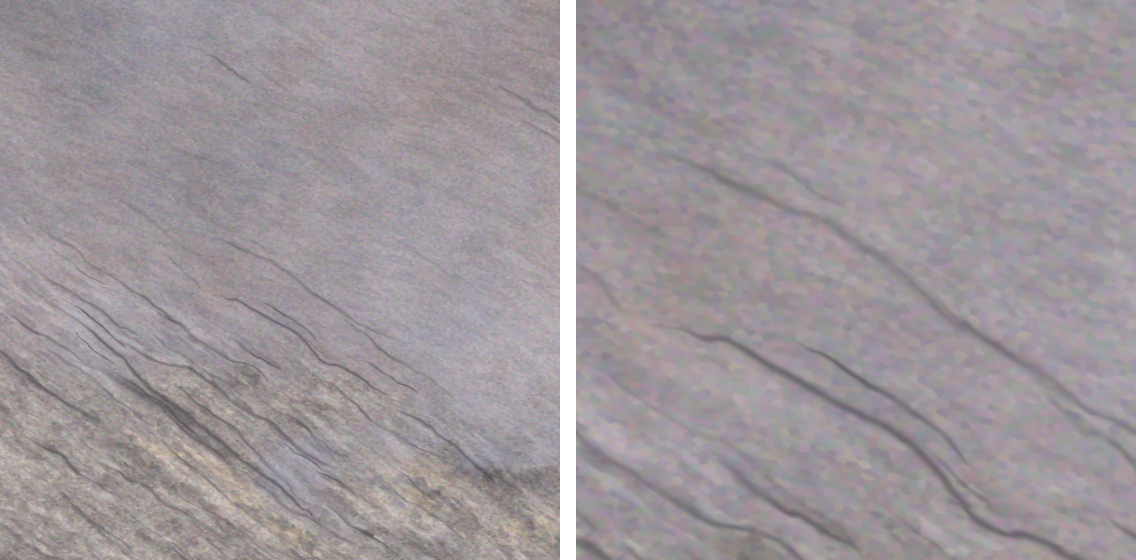
Left: the whole. Right: its middle third, enlarged.
This texture is drawn by a three.js fragment shader. Its source:

```glsl
// Weathered lilac-grey stone with slanting grooves and a rough, earthy lower edge.
varying vec2 vUv;

vec3 hash(vec2 c) {
  vec3 q = fract(c.xyx * vec3(0.1031, 0.1030, 0.0973));
  q += dot(q, q.yxz + 33.33);
  return fract((q.xxy + q.yzz) * q.zyx);
}

// Smooth cellular noise: three independent channels blended between jittered points.
vec3 cells(vec2 p) {
  vec2 base = floor(p);
  vec3 sum = vec3(0.0);
  float total = 0.0;
  for (int j = -1; j <= 1; j++) {
    for (int i = -1; i <= 1; i++) {
      vec2 cell = base + vec2(float(i), float(j));
      vec2 d = cell + hash(cell).xy - p;
      float weight = exp(-6.0 * dot(d, d));
      sum += weight * hash(cell + 71.0);
      total += weight;
    }
  }
  return sum / total;
}

// Coordinates along and across a direction.
vec2 turn(vec2 p, float angle) {
  vec2 dir = vec2(cos(angle), sin(angle));
  return vec2(dot(p, dir), dot(p, vec2(-dir.y, dir.x)));
}

// Tapered, slightly wavy stroke from a to b.
float groove(vec2 p, vec2 a, vec2 b, float width) {
  vec2 ab = b - a;
  float len = length(ab);
  float t = dot(p - a, ab) / (len * len);
  float taper = clamp(4.0 * t * (1.0 - t), 0.0, 1.0);
  float off = dot(p - a, vec2(-ab.y, ab.x)) / len;
  off += len * (0.012 * sin(t * 8.0 + a.x * 40.0) + 0.005 * sin(t * 21.0 + a.y * 70.0));
  float r = off / (width * (0.4 + 0.6 * taper));
  return smoothstep(0.0, 0.6, taper) * exp(-r * r);
}

float blob(vec2 p, vec2 center, vec2 size) {
  vec2 d = (p - center) / size;
  return exp(-dot(d, d));
}

void main() {
  vec2 p = vUv;

  // Noise layers: broad clouds, slanted fibres, crumbs and fine colour grain
  vec3 cloud = 0.5 * cells(p * 4.0 + 3.0) + 0.3 * cells(p * 9.0 + 17.0) + 0.2 * cells(p * 22.0);
  vec3 crumbs = cells(turn(p, -0.5) * vec2(60.0, 105.0) + 9.0) - 0.5;
  vec2 q = p + 0.035 * (cloud.yz - 0.5) + 0.0035 * crumbs.xy;
  vec3 softFibre = cells(turn(q, -0.4) * vec2(24.0, 110.0)) - 0.5;
  vec3 ridge = cells(turn(q, -0.64) * vec2(8.0, 48.0) + 31.0) - 0.5;
  vec3 fineRidge = cells(turn(q, -0.64) * vec2(26.0, 150.0) + 57.0) - 0.5;
  vec3 grain = cells(turn(p, -0.3) * vec2(180.0, 270.0)) - 0.5;

  // Zones: grooved lower left, earthy bottom
  float grooved = 1.0 - smoothstep(-0.1, 0.16, p.y - 0.58 + 0.42 * p.x);
  float earth = 1.0 - smoothstep(-0.14, 0.06, p.y - 0.32 + 0.13 * p.x + 0.6 * (cloud.z - 0.5));

  // Cool stone with pale and dull areas
  float tone = 0.46 + 1.0 * (cloud.x - 0.5);
  tone += 0.38 * blob(p, vec2(0.06, 0.51), vec2(0.25, 0.1));
  tone += 0.4 * blob(p, vec2(0.95, 0.42), vec2(0.32, 0.24));
  tone += 0.3 * blob(p, vec2(0.5, 0.97), vec2(0.25, 0.1));
  tone -= 0.22 * blob(p, vec2(0.38, 0.73), vec2(0.3, 0.16));
  tone -= 0.25 * blob(p, vec2(0.1, 0.98), vec2(0.16, 0.09));
  vec3 color = mix(vec3(0.56, 0.53, 0.55), vec3(0.685, 0.66, 0.69), clamp(tone, 0.0, 1.0));
  color += vec3(0.05, 0.0, -0.05) * (cloud.y - 0.5);

  // Earthy stone and tan patches
  float earthTone = clamp(0.5 + 1.3 * (cloud.y - 0.5) + 0.5 * crumbs.z + 0.6 * ridge.y, 0.0, 1.0);
  vec3 earthColor = mix(vec3(0.52, 0.495, 0.49), vec3(0.67, 0.635, 0.61), earthTone);
  color = mix(color, earthColor, 0.75 * earth);
  float tanStreak = groove(q, vec2(0.2, 0.24), vec2(0.68, -0.03), 0.03);
  float tanSpots = blob(q, vec2(0.74, 0.13), vec2(0.09, 0.06)) + blob(q, vec2(0.95, 0.05), vec2(0.1, 0.03));
  float patches = (tanStreak + tanSpots) * smoothstep(-0.1, 0.4, crumbs.y + ridge.z + cloud.x - 0.5);
  color = mix(color, vec3(0.76, 0.70, 0.635), clamp(0.8 * patches, 0.0, 0.8));
  color -= 0.09 * blob(q, vec2(0.88, 0.15), vec2(0.13, 0.04)) * (1.0 + 2.0 * crumbs.x);

  // Fibres and grain
  color += 0.05 * softFibre.x * (1.0 - 0.5 * grooved);
  color += grooved * (0.09 * ridge.x + 0.1 * fineRidge.x);
  color += earth * (0.1 * crumbs.x + 0.06 * grain.y);
  color += 0.065 * grain + 0.035 * grain.x;

  // Main cracks
  float keep = 1.0;
  keep *= 1.0 - 0.7 * groove(q, vec2(0.10, 0.45), vec2(0.59, 0.05), 0.0045);
  keep *= 1.0 - 0.5 * groove(q, vec2(0.17, 0.355), vec2(0.45, 0.14), 0.010);
  keep *= 1.0 - 0.5 * groove(q, vec2(0.19, 0.41), vec2(0.64, 0.15), 0.004);
  keep *= 1.0 - 0.6 * groove(q, vec2(0.38, 0.48), vec2(0.73, 0.27), 0.003);
  keep *= 1.0 - 0.6 * groove(q, vec2(-0.06, 0.42), vec2(0.18, 0.23), 0.004);
  keep *= 1.0 - 0.35 * groove(q, vec2(0.36, 0.59), vec2(0.74, 0.38), 0.004);
  keep *= 1.0 - 0.4 * groove(q, vec2(0.36, 0.91), vec2(0.45, 0.85), 0.003);
  keep *= 1.0 - 0.35 * groove(q, vec2(0.88, 0.86), vec2(1.05, 0.76), 0.004);

  // Scattered grooves, evenly spread: many below, a few faint ones above
  for (int i = 0; i < 96; i++) {
    float n = float(i);
    vec2 spread = fract(0.5 + n * vec2(0.7549, 0.5698));
    vec3 h = hash(vec2(n + 5.0, 12.0));
    float high = step(76.0, n);
    float x = spread.x * 0.9 - 0.2;
    vec2 low = vec2(x, spread.y * (0.64 - 0.22 * x));
    vec2 start = mix(low, vec2(spread.x, 0.5 + 0.45 * spread.y), high);
    float angle = mix(-0.72, -0.54, h.x) + 0.1 * high;
    vec2 end = start + (0.1 + 0.2 * h.y) * vec2(cos(angle), sin(angle));
    float strength = mix(0.16 + 0.42 * h.z, 0.2 * h.z, high);
    strength *= clamp(0.85 - 1.2 * ridge.z - 0.8 * fineRidge.z, 0.0, 1.4);
    keep *= 1.0 - strength * groove(q, start, end, 0.002 + 0.0025 * h.y * h.z);
  }
  color = mix(vec3(0.32, 0.31, 0.335), color, clamp(keep, 0.0, 1.0));

  gl_FragColor = vec4(color, 1.0);
}
```
